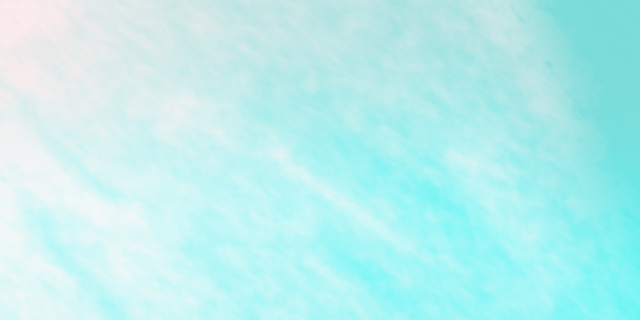
Reproduce this background procedurally as a WebGL 2 fragment shader.

```glsl
#version 300 es
precision highp float;

uniform vec2 u_resolution;
out vec4 fragColor;

float hash(vec2 cell) {
    vec3 h = fract(cell.xyx * vec3(0.1031, 0.1030, 0.0973));
    h += dot(h, h.yzx + 33.33);
    return fract((h.x + h.y) * h.z);
}

float noise(vec2 p) {
    vec2 cell = floor(p);
    vec2 f = fract(p);
    f = f * f * f * (f * (f * 6.0 - 15.0) + 10.0);
    return mix(mix(hash(cell), hash(cell + vec2(1, 0)), f.x),
               mix(hash(cell + vec2(0, 1)), hash(cell + vec2(1, 1)), f.x), f.y);
}

// Layered noise centred on zero
float fbm(vec2 p) {
    float sum = 0.0;
    float gain = 0.5;
    for (int i = 0; i < 5; i++) {
        sum += gain * (noise(p) - 0.5);
        p = mat2(0.995, 0.1, -0.1, 0.995) * p * 2.03 + 7.3;
        gain *= 0.57;
    }
    return sum;
}

float segmentDistance(vec2 p, vec2 a, vec2 b) {
    vec2 ab = b - a;
    return length(p - a - ab * clamp(dot(p - a, ab) / dot(ab, ab), 0.0, 1.0));
}

// Broad wisps: end points, then width and signed density
const vec4 wispEnds[12] = vec4[12](
    vec4(0.84, 0.68, 1.45, 0.34), vec4(0.10, 0.32, 0.39, 0.00),
    vec4(0.60, 0.22, 0.78, 0.04), vec4(1.02, 0.25, 1.25, 0.05),
    vec4(0.26, 0.92, 0.47, 0.74), vec4(0.05, 0.66, 0.34, 0.40),
    vec4(0.86, 0.51, 1.26, 0.23), vec4(0.00, 0.56, 0.57, 0.11),
    vec4(0.20, 0.97, 0.66, 0.58), vec4(1.46, 0.46, 1.70, 0.14),
    vec4(1.55, 0.99, 1.73, 0.62), vec4(1.38, 0.40, 1.60, 0.19));
const vec2 wispShape[12] = vec2[12](
    vec2(0.09, -0.13), vec2(0.04, -0.20), vec2(0.05, -0.13), vec2(0.04, -0.15),
    vec2(0.06, -0.09), vec2(0.04, -0.07), vec2(0.035, 0.14), vec2(0.10, 0.08),
    vec2(0.08, 0.08), vec2(0.12, 0.23), vec2(0.08, 0.16), vec2(0.06, -0.14));

float wisps(vec2 p) {
    float density = 0.0;
    for (int i = 0; i < 12; i++) {
        float d = segmentDistance(p, wispEnds[i].xy, wispEnds[i].zw) / wispShape[i].x;
        density += wispShape[i].y * exp(-d * d);
    }
    return density;
}

void main() {
    vec2 p = gl_FragCoord.xy / u_resolution.y;
    p.x *= 2.0 * u_resolution.y / u_resolution.x;

    // Wind runs down to the right and stretches the noise
    vec2 along = vec2(dot(p, vec2(0.8, -0.6)), dot(p, vec2(0.6, 0.8)));
    along.y += 0.03 * fbm(p * 5.0);
    float fibre = fbm(along * vec2(5.0, 19.0));
    float puff = fbm(along * vec2(18.0, 30.0) + 21.0);
    vec2 warped = p + 0.06 * vec2(fbm(p * 9.0 + 3.0), fbm(p * 9.0 + 40.0));

    // Cloud thins to the right and ends at a ragged slanted edge
    float cloud = 0.97 - 0.34 * p.x + 0.06 * (p.y - 0.5);
    float roughness = mix(0.24, 0.36, smoothstep(0.2, 1.4, p.x));
    cloud += wisps(warped) + 0.20 * fibre + roughness * puff;
    float edge = p.x - 1.68 - 0.40 * (1.0 - p.y) + 0.20 * puff + 0.08 * fibre;
    float clear = smoothstep(-0.08, 0.08, edge);
    cloud = mix(cloud, 0.05 + 0.05 * fibre, clear);

    // Colours brighten toward the bottom, later on the far right
    float delay = 0.25 * smoothstep(1.4, 1.9, p.x);
    float low = 1.0 - smoothstep(0.3 - delay, 1.0 - delay, p.y);
    vec3 sky = mix(vec3(0.46, 0.86, 0.85), vec3(0.34, 0.96, 0.96), low);
    vec3 white = mix(vec3(0.91, 0.92, 0.92), vec3(0.94, 0.97, 0.97), low);
    float corner = length(p - vec2(0.0, 1.0));
    white = mix(white, vec3(0.99, 0.92, 0.925), exp(-corner * corner * 9.0));

    fragColor = vec4(mix(sky, white, clamp(cloud, 0.0, 1.0)), 1.0);
}
```
